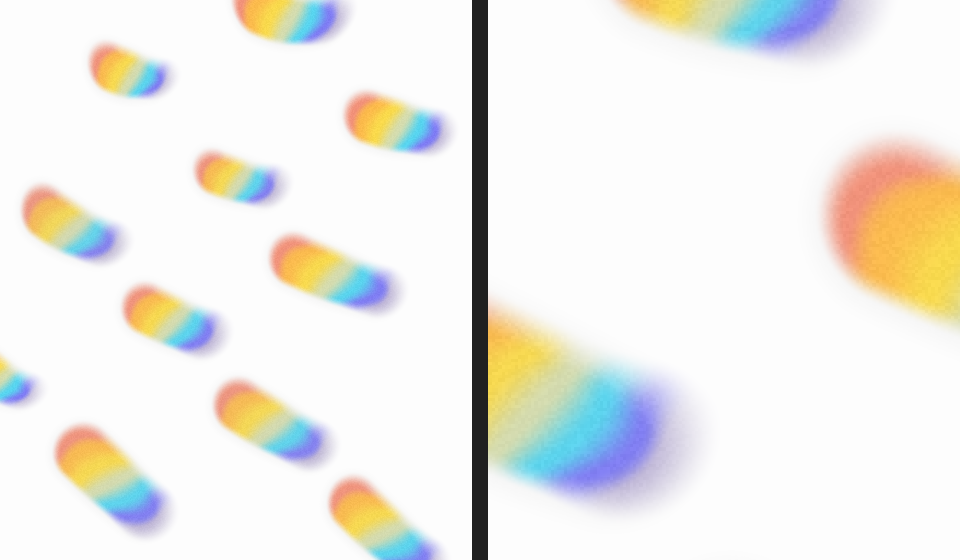
Left: the whole. Right: its middle third, enlarged.
A Shadertoy shader for this background:

```glsl
// Soft iridescent light flecks scattered on near-white paper.
// Each fleck is a bent, tapered capsule with a blurred rim, coloured by a
// spectral ramp along its axis; a golden-ratio sequence spreads the flecks.
#define FLECKS 11
#define PAPER vec3(0.994)
#define LENGTH_RANGE vec2(0.078, 0.128)  // half length, canvas heights
#define RADIUS_RANGE vec2(0.029, 0.052)
#define TILT_RANGE vec2(0.20, 0.74)      // radians, top to bottom
#define BEND 0.034
#define HEAD_BLUR 0.011
#define TAIL_BLUR 0.024
#define GRAIN 0.035

float hash(float n) { return fract(sin(n * 12.9898 + 4.1) * 43758.5); }

float hash2(vec2 p) { return fract(sin(dot(p, vec2(12.9898, 78.233))) * 43758.5); }

// Warm head to cool tail, t in 0..1
vec3 spectrum(float t) {
    vec3 stops[7] = vec3[7](
        vec3(0.96, 0.56, 0.46),   // salmon
        vec3(1.00, 0.73, 0.27),   // orange
        vec3(0.99, 0.86, 0.27),   // yellow
        vec3(0.84, 0.87, 0.68),   // pale sage
        vec3(0.32, 0.84, 0.95),   // cyan
        vec3(0.48, 0.47, 0.97),   // violet blue
        vec3(0.74, 0.70, 0.85));  // grey lavender
    float k = clamp(t, 0.0, 1.0) * 6.0;
    int i = min(int(k), 5);
    return mix(stops[i], stops[i + 1], smoothstep(0.0, 1.0, k - float(i)));
}

// Lay one fleck over the colour below it
vec3 addFleck(vec3 base, vec2 uv, float aspect, float id) {
    float depth = (id + 0.4) / float(FLECKS);
    float size = hash(id + 20.0);
    float halfLen = mix(LENGTH_RANGE.x, LENGTH_RANGE.y, size);
    float radius = mix(RADIUS_RANGE.x, RADIUS_RANGE.y,
                       mix(size, hash(id + 40.0), 0.5));
    float tilt = mix(TILT_RANGE.x, TILT_RANGE.y, depth)
               + 0.22 * (hash(id + 60.0) - 0.5);

    // Position, then axes along and across the fleck
    vec2 center = vec2(0.93 * fract(0.68 + id * 0.618) * aspect, 1.0 - depth);
    center += 0.03 * (vec2(hash(id + 80.0), hash(id + 100.0)) - 0.5);
    vec2 d = uv - center;
    vec2 p = vec2(d.x * cos(tilt) - d.y * sin(tilt),
                  d.x * sin(tilt) + d.y * cos(tilt));
    float s = clamp(p.x / halfLen, -1.4, 1.4);
    float bend = BEND * mix(1.0, 0.15, depth) * hash(id + 120.0);
    p.y -= bend * (s * s - 0.4);

    // Tapered capsule, blurrier on the tail and the upper side
    float taper = mix(0.15, 0.5, hash(id + 140.0));
    float width = radius * (1.0 - taper * smoothstep(-0.3, 1.0, s));
    float inner = halfLen - radius;
    float dist = length(vec2(p.x - clamp(p.x, -inner, inner), p.y)) - width;
    float side = clamp(p.y / radius, -1.0, 1.0);
    float blur = mix(HEAD_BLUR, TAIL_BLUR, smoothstep(0.1, 1.1, s));
    blur *= 1.0 + 0.25 * side;
    float alpha = smoothstep(blur, -blur, dist);

    // Bands lean across the body and spread towards the rim
    float t = 0.5 + 0.5 * s - 0.07 * side;
    float rim = smoothstep(-radius, 0.0, dist);
    t += (t - 0.5) * 0.3 * rim * rim;
    vec3 color = spectrum(t);
    color = mix(color, vec3(0.75), 0.18 * hash(id + 160.0));

    float halo = smoothstep(0.026, -0.01, dist);
    return mix(base * (1.0 - 0.05 * halo), color, alpha);
}

void mainImage(out vec4 fragColor, in vec2 fragCoord) {
    vec2 uv = fragCoord / iResolution.y;
    float aspect = iResolution.x / iResolution.y;

    vec3 color = PAPER;
    for (int i = 0; i < FLECKS; i++)
        color = addFleck(color, uv, aspect, float(i));

    // Fine grain, only where there is colour
    float tint = clamp(2.0 * length(PAPER - color), 0.0, 1.0);
    color += GRAIN * tint * (hash2(floor(uv * 512.0)) - 0.5);
    fragColor = vec4(clamp(color, 0.0, 1.0), 1.0);
}
```
